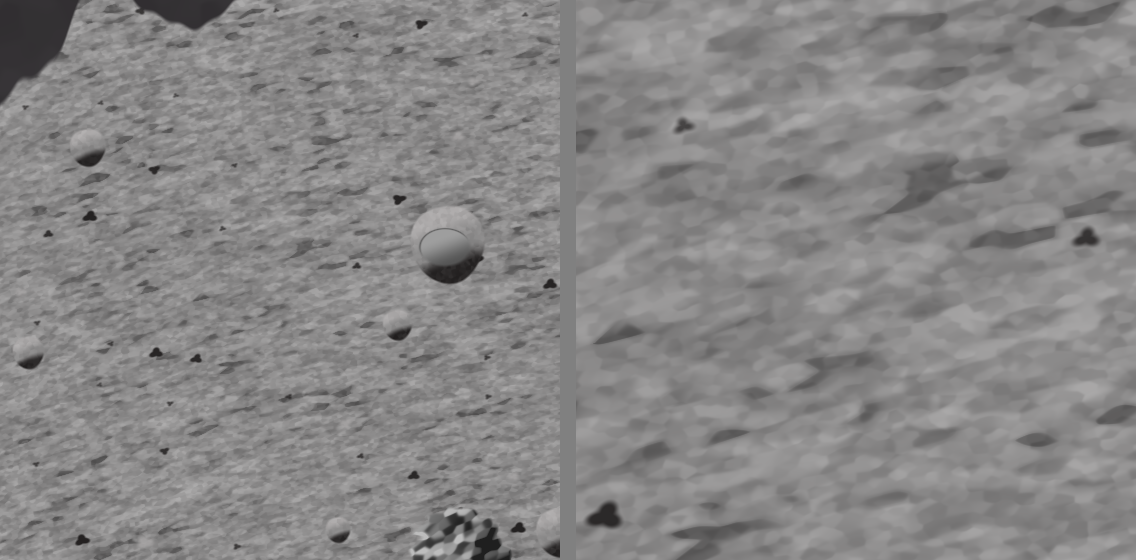
Left: the whole. Right: its middle third, enlarged.
Write a WebGL 1 fragment shader that draws this texture.

```glsl
precision highp float;
uniform vec2 u_resolution;

const vec3 GROUND = vec3(0.545, 0.54, 0.54);
const vec3 SKY = vec3(0.20, 0.19, 0.20);
const vec3 PIT = vec3(0.13, 0.12, 0.12);
const vec3 PALE = vec3(0.67, 0.66, 0.66);
const vec2 LIGHT = vec2(-0.35, 0.94);
const float SOFT = 0.0025;

vec2 hash2(vec2 p) {
  vec2 k = vec2(dot(p, vec2(127.1, 311.7)), dot(p, vec2(269.5, 183.3)));
  return fract(sin(k) * 43758.5453);
}

// Cellular noise: random shades of nearby cells, blended by distance
float cellShade(vec2 p) {
  vec2 cell = floor(p);
  float total = 0.0;
  float weights = 0.0;
  for (int y = -1; y <= 1; y++) {
    for (int x = -1; x <= 1; x++) {
      vec2 id = cell + vec2(float(x), float(y));
      vec2 offset = id + hash2(id) - p;
      float weight = exp(-7.0 * dot(offset, offset));
      total += weight * hash2(id + 37.0).x;
      weights += weight;
    }
  }
  return total / weights;
}

float fill(float dist, float blur) {
  return 1.0 - smoothstep(-blur, blur, dist);
}

vec2 rotate(vec2 p, float angle) {
  float c = cos(angle);
  float s = sin(angle);
  return vec2(c * p.x + s * p.y, c * p.y - s * p.x);
}

// Slanted grain with short dark flecks
vec3 ground(vec2 p) {
  vec2 q = rotate(p, 0.33);
  q.y += 0.07 * q.x * q.x;
  float streak = cellShade(q * vec2(42.0, 120.0));
  float fine = cellShade(q * vec2(120.0, 190.0) + 50.0);
  float broad = cellShade(q * vec2(9.0, 40.0) + 90.0);
  float tone = 0.14 * (streak - 0.5) + 0.10 * (fine - 0.5) + 0.06 * (broad - 0.5);
  float fleck = smoothstep(0.22, 0.06, streak) * smoothstep(0.65, 0.3, broad);
  return GROUND + tone - 0.10 * fleck;
}

// One small dark pit or pale chip in some cells of a grid
vec3 scatterPits(vec3 color, vec2 p, float grid) {
  vec2 id = floor(p * grid);
  vec2 pick = hash2(id + 11.0);
  vec2 shape = hash2(id + 71.0);
  vec2 q = p - (id + 0.15 + 0.7 * hash2(id + 5.0)) / grid;
  q = rotate(q, 0.25) * vec2(0.8, 1.1);
  float radius = mix(0.0035, 0.010, shape.x * shape.x);
  float lumps = 0.25 * sin(3.0 * atan(q.y, q.x + 0.00001) + 6.28 * shape.y);
  float dist = length(q) - radius * (1.0 + lumps);
  float pit = fill(dist, SOFT) * step(pick.x, 0.46);
  float chip = fill(dist - 0.002, SOFT * 2.0) * step(0.90, pick.x);
  color = mix(color, PALE, chip * 0.75);
  return mix(color, PIT, pit * mix(0.6, 1.0, shape.x));
}

// Round stone, bright above and shadowed at the lower right
vec3 pebble(vec3 color, vec2 p, vec2 center, float radius) {
  vec2 q = (p - center) / radius;
  float wobble = 0.04 * sin(3.0 * q.x + 2.0 * q.y);
  float dist = (length(q * vec2(1.0, 0.95)) - 1.0 + wobble) * radius;
  float lit = dot(q, LIGHT);
  vec3 stone = mix(PIT + 0.03, GROUND, smoothstep(-0.6, -0.1, lit + 0.15 * q.x * q.x));
  stone = mix(stone, PALE, smoothstep(0.0, 0.7, lit));
  stone += 0.07 * (cellShade(p * 150.0) - 0.5);
  return mix(color, stone, fill(dist, SOFT));
}

// Large stone carrying a smaller dome outlined by a dark arc
vec3 boulder(vec3 color, vec2 p, vec2 center, float radius) {
  color = pebble(color, p, center, radius);
  vec2 q = (p - center) / radius - vec2(-0.08, -0.10);
  float dist = (length(q * vec2(1.0, 1.35)) - 0.68) * radius;
  float lit = dot(q, LIGHT);
  vec3 dome = mix(vec3(0.33), vec3(0.62), smoothstep(-0.5, 0.3, lit));
  color = mix(color, dome, fill(dist, SOFT * 2.0));
  float arc = fill(abs(dist) - 0.001, SOFT) * smoothstep(-0.1, 0.3, lit);
  return mix(color, vec3(0.25), 0.8 * arc);
}

// Rough outcrop with strong light and dark facets
vec3 outcrop(vec3 color, vec2 p, vec2 center, float radius) {
  vec2 q = p - center;
  float facets = cellShade(rotate(p, 0.6) * vec2(50.0, 85.0));
  float dist = length(q) - radius + 0.025 * (cellShade(p * 45.0) - 0.5);
  float lit = dot(q / radius, vec2(-0.6, 0.5));
  float tone = 0.36 + 0.75 * (facets - 0.5) + 0.30 * lit;
  return mix(color, vec3(clamp(tone, 0.12, 0.74)), fill(dist, SOFT * 2.0));
}

// Positive inside the dark region beyond the ridge
float skyHeight(vec2 p) {
  float ripple = 0.005 * sin(55.0 * p.x + 1.0) + 0.003 * sin(131.0 * p.x);
  float slope = p.y - 0.79 - 1.37 * p.x + 0.03 * sin(40.0 * p.x - 1.9);
  float hollow = p.y - 0.953 - 5.5 * (p.x - 0.335) * (p.x - 0.335);
  return max(slope * 0.65, hollow) + ripple;
}

void main() {
  vec2 p = gl_FragCoord.xy / u_resolution;
  vec3 color = scatterPits(ground(p), p, 9.0);
  for (int i = 0; i < 4; i++) {
    float n = float(i);
    vec2 center = fract(vec2(0.71, 0.42) + n * vec2(0.447, 0.317));
    color = pebble(color, p, center, 0.018 + 0.016 * fract(n * 0.37 + 0.5));
  }
  color = pebble(color, p, vec2(1.0, 0.05), 0.042);
  color = boulder(color, p, vec2(0.80, 0.565), 0.066);
  color = outcrop(color, p, vec2(0.82, 0.0), 0.085);

  // Dark sky over a faintly brighter ridge
  float sky = skyHeight(p);
  color += 0.04 * smoothstep(-0.05, 0.0, sky);
  vec3 skyColor = SKY + 0.03 * (cellShade(p * 25.0) - 0.5);
  color = mix(color, skyColor, fill(-sky, SOFT * 2.0));
  gl_FragColor = vec4(color, 1.0);
}
```
